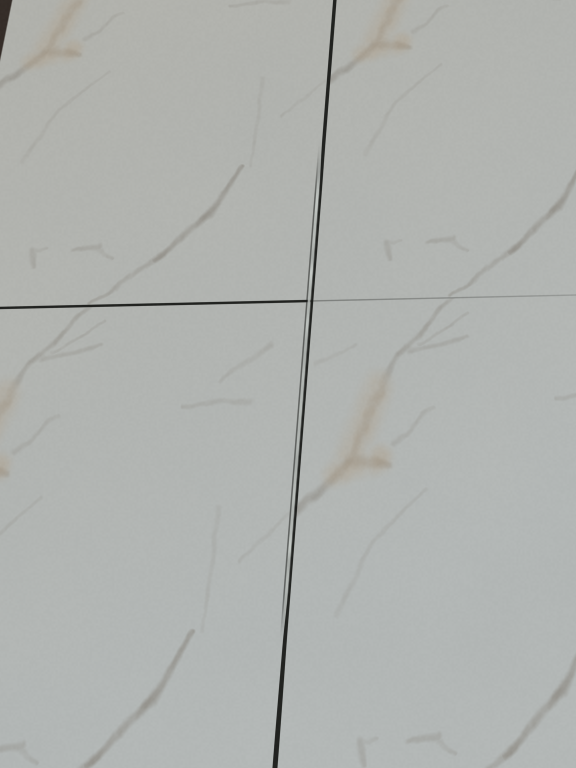
A WebGL 1 fragment shader for this texture:

```glsl
precision highp float;
// Four pale marble floor tiles seen in slight perspective, each printed with
// the same veins. Screen points map to tile coordinates, where tapered, warped
// segments form the veins; joints and a worn metal strip go on top.

uniform vec2 u_resolution;

#define MARBLE_COOL vec3(0.700, 0.717, 0.712)
#define MARBLE_WARM vec3(0.693, 0.695, 0.672)
#define VEIN_GREY   vec3(0.545, 0.530, 0.500)
#define VEIN_TAN    vec3(0.690, 0.625, 0.535)
#define JOINT_DARK  vec3(0.100, 0.105, 0.095)
#define STRIP_LIGHT vec3(0.770, 0.790, 0.775)
#define SUBFLOOR    vec3(0.190, 0.160, 0.140)
#define JOINT_WIDTH 0.0045
#define VEIN_WARP   0.028
#define GRAIN       0.012

float hash(vec2 p) {
  p = fract(p * vec2(0.1031, 0.1130));
  p += dot(p, p.yx + 33.33);
  return fract((p.x + p.y) * p.x * 17.0);
}

float noise(vec2 p) {
  vec2 i = floor(p), f = fract(p);
  f = f * f * (3.0 - 2.0 * f);
  return mix(mix(hash(i), hash(i + vec2(1, 0)), f.x),
             mix(hash(i + vec2(0, 1)), hash(i + vec2(1, 1)), f.x), f.y);
}

float fbm(vec2 p) {
  float sum = 0.0, amp = 0.5;
  for (int i = 0; i < 4; i++) {
    sum += amp * noise(p);
    p = p * 2.1 + 7.3;
    amp *= 0.5;
  }
  return sum;
}

// Soft segment from a to b, its half width running from wa to wb
float vein(vec2 p, vec2 a, vec2 b, float wa, float wb) {
  vec2 stretch = vec2(1.0, 1.2);
  vec2 pa = (p - a) * stretch, ba = (b - a) * stretch;
  float h = clamp(dot(pa, ba) / dot(ba, ba), 0.0, 1.0);
  return 1.0 - smoothstep(0.1, 1.0, length(pa - ba * h) / mix(wa, wb, h));
}

// Main diagonal vein and the streak that continues it
float boldVeins(vec2 p) {
  float m = vein(p, vec2(0.0, 0.45), vec2(0.134, 0.35), 0.017, 0.022);
  m = max(m, 0.8 * vein(p, vec2(0.134, 0.35), vec2(0.24, 0.355), 0.026, 0.012));
  m = max(m, 0.75 * vein(p, vec2(0.134, 0.35), vec2(0.184, 0.233), 0.02, 0.022));
  m = max(m, 0.75 * vein(p, vec2(0.184, 0.233), vec2(0.252, 0.119), 0.024, 0.013));
  m = max(m, 0.7 * vein(p, vec2(0.252, 0.119), vec2(0.39, 0.0), 0.013, 0.008));
  m = max(m, 0.6 * vein(p, vec2(0.39, 1.0), vec2(0.55, 0.896), 0.007, 0.013));
  m = max(m, vein(p, vec2(0.55, 0.896), vec2(0.685, 0.79), 0.013, 0.02));
  return max(m, vein(p, vec2(0.685, 0.79), vec2(0.761, 0.671), 0.021, 0.01));
}

// Side branches, hairlines and short flecks
float fineVeins(vec2 p) {
  float m = 0.8 * vein(p, vec2(0.28, 0.115), vec2(0.43, 0.09), 0.014, 0.009);
  m = max(m, 0.6 * vein(p, vec2(0.3, 0.1), vec2(0.43, 0.04), 0.01, 0.006));
  m = max(m, 0.6 * vein(p, vec2(0.25, 0.317), vec2(0.35, 0.24), 0.012, 0.007));
  m = max(m, 0.45 * vein(p, vec2(0.12, 0.64), vec2(0.21, 0.505), 0.012, 0.009));
  m = max(m, 0.5 * vein(p, vec2(0.21, 0.505), vec2(0.334, 0.405), 0.01, 0.007));
  m = max(m, vein(p, vec2(0.315, 0.862), vec2(0.385, 0.855), 0.01, 0.014));
  m = max(m, 0.6 * vein(p, vec2(0.385, 0.86), vec2(0.43, 0.89), 0.012, 0.007));
  m = max(m, 0.7 * vein(p, vec2(0.2, 0.86), vec2(0.205, 0.9), 0.016, 0.01));
  m = max(m, 0.5 * vein(p, vec2(0.2, 0.86), vec2(0.24, 0.855), 0.012, 0.007));
  m = max(m, 0.5 * vein(p, vec2(0.896, 0.097), vec2(0.77, 0.176), 0.016, 0.009));
  m = max(m, 0.6 * vein(p, vec2(0.675, 0.223), vec2(0.856, 0.216), 0.008, 0.016));
  m = max(m, 0.4 * vein(p, vec2(0.805, 0.44), vec2(0.787, 0.668), 0.012, 0.008));
  m = max(m, 0.45 * vein(p, vec2(0.87, 0.54), vec2(0.99, 0.44), 0.009, 0.009));
  return max(m, 0.4 * vein(p, vec2(0.02, 0.14), vec2(0.13, 0.1), 0.01, 0.008));
}

// Smoothed line of full width w around d = 0
float band(float d, float w, float px) {
  return 1.0 - smoothstep(-0.7 * px, 0.7 * px, abs(d) - 0.5 * w);
}

void main() {
  float px = 1.0 / u_resolution.y;
  vec2 q = gl_FragCoord.xy * px;

  // Perspective: tiles widen and lengthen toward the bottom
  float across = q.x - (0.358 + 0.078 * q.y);
  float below = 0.599 + 0.0225 * q.x - q.y;
  float tileWidth = 0.545 - 0.125 * q.y;
  vec2 tile = vec2(across / tileWidth, below / (0.566 + 0.17 * below));
  vec2 p = fract(tile);

  // Marble, softly clouded
  float cloud = fbm(q * 5.0);
  float warmth = clamp(q.y - 0.5 * q.x + 0.3 * (cloud - 0.5), 0.0, 1.0);
  vec3 color = mix(MARBLE_COOL, MARBLE_WARM, warmth) + 0.02 * (cloud - 0.47);

  // Veins wander and break up; a tan bloom surrounds the main one
  vec2 warp = vec2(fbm(p * 13.0), fbm(p * 13.0 + 31.0)) - 0.47;
  vec2 v = p + VEIN_WARP * warp;
  float mottle = 0.35 + 0.8 * fbm(p * 28.0);
  float bloom = max(vein(v, vec2(0.1, 0.37), vec2(0.22, 0.345), 0.05, 0.045),
                    vein(v, vec2(0.14, 0.34), vec2(0.2, 0.19), 0.07, 0.06));
  color = mix(color, VEIN_TAN, 0.5 * bloom * mottle);
  vec3 boldTint = mix(VEIN_GREY, VEIN_TAN, 0.5 * bloom);
  color = mix(color, boldTint, 0.75 * mottle * boldVeins(v));
  color = mix(color, VEIN_GREY, 0.5 * mottle * fineVeins(v));

  // Horizontal joint: open and dark at left, nearly closed at right
  float open = 1.0 - smoothstep(-px, px, across);
  float seam = mix(0.35 - 0.5 * max(across, 0.0), 0.95, open);
  color = mix(color, JOINT_DARK, seam * band(below, mix(0.0018, 0.0032, open), px));

  // Vertical joint: dark gap with a scuffed metal strip on its left
  float strip = smoothstep(0.16, 0.24, q.y) * (1.0 - smoothstep(0.74, 0.82, q.y));
  float gap = JOINT_WIDTH + 0.002 * (1.0 - smoothstep(0.0, 0.25, q.y));
  float scuff = 0.7 + 0.3 * noise(vec2(3.0, q.y * 45.0));
  color = mix(color, JOINT_DARK, 0.55 * strip * band(across + 0.0035, 0.0065, px));
  color = mix(color, STRIP_LIGHT, strip * scuff * band(across + 0.003, 0.0036, px));
  color = mix(color, JOINT_DARK, 0.95 * band(across - 0.001 * strip, gap - 0.0015 * strip, px));

  // Bare floor past the outer tile edge, then fine grain
  float edge = (tile.x + 1.0) * tileWidth;
  color = mix(SUBFLOOR + 0.06 * cloud, color, smoothstep(-px, px, edge));
  color += GRAIN * (noise(q * 380.0) - 0.5);
  gl_FragColor = vec4(color, 1.0);
}
```
